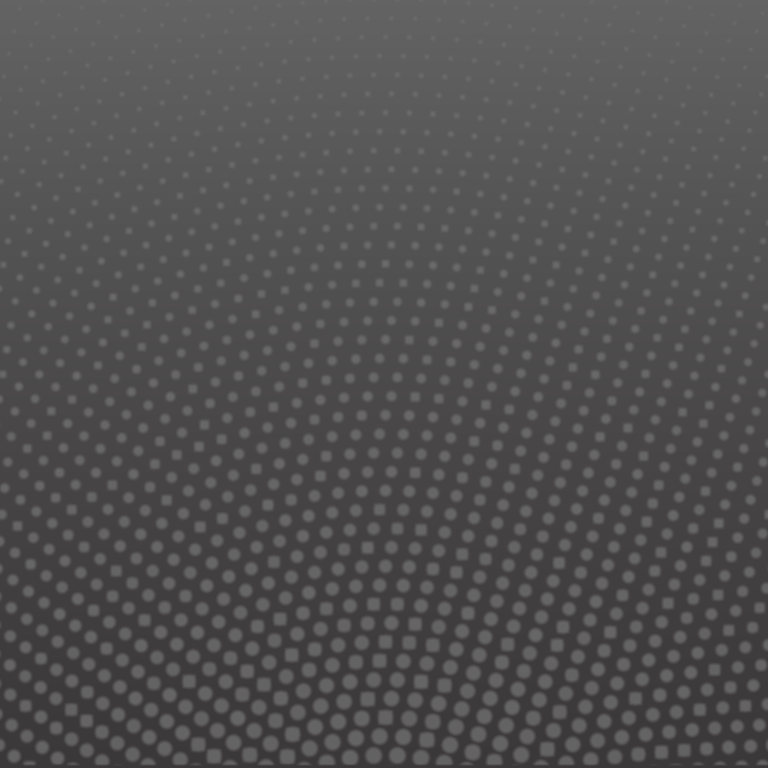
This pattern is drawn by a WebGL 1 fragment shader. Its source:

```glsl
precision highp float;
// Soft grey halftone dots on concentric rings around a point below the canvas.
// Each ring holds five more dots than the one inside it; dots shrink outward.
// A vertical dark-to-light gradient lies behind, and dots vary slightly.

uniform vec2 u_resolution;

const float TAU = 6.2831853;
const vec2 RING_CENTER = vec2(0.502, -0.2787);
const float RING_STEP = 0.02461;
const float DOTS_PER_STEP = 5.0;
const float RING_SHIFT = 0.25;     // stagger per ring, in dot spacings
const float SHIFT_ORIGIN = 34.0;   // ring with a dot on the vertical axis
const float DOT_BASE = 0.0133;     // dot radius extrapolated to the center
const float DOT_SHRINK = 0.0090;   // loss of dot radius per unit of distance
const float SOFTNESS = 0.0034;
const float SQUARENESS = 0.6;
const float TONE_VARIATION = 0.06;
const float BOTTOM_MARGIN = 0.004;
const float GRADIENT_POWER = 1.3;
const vec3 TOP_COLOR = vec3(0.388, 0.388, 0.388);
const vec3 BOTTOM_COLOR = vec3(0.231, 0.220, 0.224);
const vec3 DOT_COLOR = vec3(0.396, 0.392, 0.392);
const vec3 FAR_DOT_COLOR = vec3(0.430, 0.430, 0.430);

float hash(vec2 p) {
    return fract(sin(dot(p, vec2(12.9898, 78.233))) * 43758.5453);
}

// Coverage of the nearest dot on one ring.
float ringDot(vec2 p, float ring, float blur) {
    float count = DOTS_PER_STEP * ring;
    float phase = (ring - SHIFT_ORIGIN) * RING_SHIFT;
    float index = floor(atan(p.x, p.y) * count / TAU - phase + 0.5);
    float angle = (index + phase) * TAU / count;
    float ringRadius = ring * RING_STEP;
    vec2 offset = abs(p - ringRadius * vec2(sin(angle), cos(angle)));

    // A few dots are slightly squared or dimmed.
    float variation = hash(vec2(ring, index));
    float square = SQUARENESS * smoothstep(0.6, 1.0, variation);
    float dist = mix(length(offset), max(offset.x, offset.y) * 1.1, square);
    float size = max(DOT_BASE - DOT_SHRINK * ringRadius, 0.0);
    float coverage = 1.0 - smoothstep(size - blur, size + blur, dist);
    return coverage * (1.0 - TONE_VARIATION * hash(vec2(index, ring)));
}

void main() {
    vec2 uv = gl_FragCoord.xy / u_resolution.y;
    vec2 p = uv - RING_CENTER;
    float blur = max(SOFTNESS, 1.0 / u_resolution.y);

    // Neighbouring rings are included so large dots are never clipped.
    float nearestRing = floor(length(p) / RING_STEP + 0.5);
    float dots = 0.0;
    for (int i = -1; i <= 1; i++) {
        dots = max(dots, ringDot(p, max(nearestRing + float(i), 1.0), blur));
    }
    dots *= smoothstep(BOTTOM_MARGIN - 0.002, BOTTOM_MARGIN + 0.002, uv.y);

    // Background gradient and dot tint.
    float height = clamp(uv.y, 0.0, 1.0);
    vec3 background = mix(BOTTOM_COLOR, TOP_COLOR, pow(height, GRADIENT_POWER));
    vec3 dotColor = mix(DOT_COLOR, FAR_DOT_COLOR, height);
    gl_FragColor = vec4(mix(background, dotColor, dots), 1.0);
}
```
